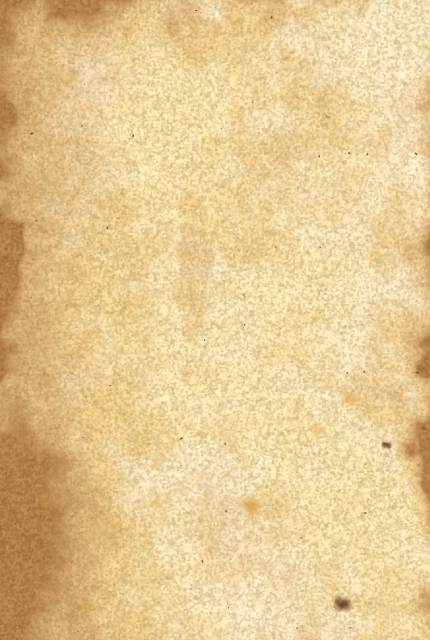
Give the GLSL for this texture, as a WebGL 1 fragment shader.

```glsl
precision highp float;
// Aged parchment: mottled cream paper, browned left side, fine grain, foxing and specks.
uniform vec2 u_resolution;

const vec3 CREAM = vec3(0.955, 0.875, 0.715);
const vec3 STRAW = vec3(0.945, 0.855, 0.63);
const vec3 TAN   = vec3(0.885, 0.755, 0.555);
const vec3 GOLD  = vec3(0.91, 0.78, 0.52);
const vec3 BROWN = vec3(0.83, 0.67, 0.44);
const vec3 UMBER = vec3(0.69, 0.495, 0.28);
const vec3 RUST  = vec3(0.84, 0.64, 0.31);
const vec3 INK   = vec3(0.33, 0.19, 0.07);

vec3 hash3(vec2 p) {
  vec3 q = fract(p.xyx * vec3(0.1031, 0.1030, 0.0973));
  q += dot(q, q.yxz + 33.33);
  return fract((q.xxy + q.yzz) * q.zyx);
}

// Smooth cellular noise: random cell values blended by distance to jittered centres.
float cellNoise(vec2 p) {
  vec2 cell = floor(p), f = fract(p);
  float total = 0.01, weight = 0.02;
  for (int y = -1; y <= 1; y++) {
    for (int x = -1; x <= 1; x++) {
      vec2 o = vec2(float(x), float(y));
      vec3 h = hash3(cell + o + 57.0);
      vec2 d = o + h.xy - f;
      float w = max(0.0, 1.0 - dot(d, d));
      w *= w;
      total += w * h.z;
      weight += w;
    }
  }
  return total / weight;
}

// Layered cellular noise centred on zero.
float clouds(vec2 p) {
  float sum = 0.0, amp = 0.5;
  for (int i = 0; i < 4; i++) {
    sum += amp * (cellNoise(p) - 0.5);
    p = mat2(1.6, 1.2, -1.2, 1.6) * p + 7.3;
    amp *= 0.6;
  }
  return sum;
}

// Soft elliptical mark; softness is the faded share of its radius.
float stain(vec2 p, vec2 centre, vec2 radius, float softness) {
  return 1.0 - smoothstep(1.0 - softness, 1.0, length((p - centre) / radius));
}

// Scattered marks, at most one per cell, each turned and sized at random.
float scatter(vec2 p, float density, float radius, float softness, float stretch) {
  vec2 cell = floor(p);
  vec3 h = hash3(cell + 211.0);
  vec3 k = hash3(cell + 389.0);
  float a = 6.2832 * k.x;
  vec2 d = fract(p) - mix(vec2(0.25), vec2(0.75), h.xy);
  d = mat2(cos(a), sin(a), -sin(a), cos(a)) * d;
  vec2 size = radius * mix(0.6, 1.3, k.y) * vec2(1.0 + stretch * k.z, 1.0);
  return step(h.z, density) * mix(0.3, 1.0, k.z) * stain(d, vec2(0.0), size, softness);
}

// Round grains with a trace of crossed threads, centred on zero.
float paperGrain(vec2 p) {
  float threads = cellNoise(p * vec2(120.0, 330.0)) + cellNoise(p * vec2(330.0, 120.0) + 31.0) - 1.0;
  float fine = cellNoise(p * 330.0 + 11.0) - 0.5;
  float coarse = cellNoise(mat2(0.8, 0.6, -0.6, 0.8) * p * 170.0) - 0.5;
  return 0.4 * threads + 1.3 * fine + 0.35 * coarse;
}

// Browning that covers the left third and thins out along the other edges.
float edgeAge(vec2 uv) {
  float left = 0.33 * (1.0 - smoothstep(0.12, 0.5, uv.x)) + 0.5 * exp(-9.0 * uv.x);
  left *= mix(1.15, 0.9, smoothstep(0.1, 0.7, uv.y));
  float rim = 0.3 * exp(-24.0 * (1.0 - uv.y)) + 0.22 * exp(-30.0 * (1.0 - uv.x));
  return left + rim + 0.25 * exp(-50.0 * uv.x) + 0.12 * exp(-25.0 * uv.y);
}

vec3 paperColor(float age, float yellow) {
  vec3 c = mix(CREAM, STRAW, yellow);
  c = mix(c, mix(TAN, GOLD, yellow), smoothstep(0.0, 0.4, age));
  c = mix(c, BROWN, smoothstep(0.36, 0.66, age));
  return mix(c, UMBER, smoothstep(0.62, 1.05, age));
}

void main() {
  vec2 uv = gl_FragCoord.xy / u_resolution;
  vec2 p = gl_FragCoord.xy / u_resolution.y;
  float mottle = clouds(p * 6.0);
  float flecks = clouds(p * 28.0 + 3.0);
  vec2 warped = p + 0.03 * vec2(flecks, clouds(p * 22.0 + 40.0));
  float grain = paperGrain(p);

  // Broad tone: edge browning, clouds, a long water streak and a pale patch.
  float age = edgeAge(uv + 0.25 * mottle) + 0.7 * mottle + 0.5 * flecks + 0.1 * grain;
  age += 0.26 * stain(warped, vec2(0.30, 0.585), vec2(0.032, 0.145), 0.35);
  age += 0.45 * stain(warped, vec2(0.04, 0.18), vec2(0.19, 0.22), 0.95);
  age -= 0.2 * stain(warped, vec2(0.27, 0.82), vec2(0.14, 0.24), 0.9);
  float yellow = clamp(0.5 + 2.2 * clouds(p * 4.0 + 19.0) + 1.0 * flecks, 0.0, 1.0);
  vec3 color = paperColor(age, yellow);
  color *= 1.0 + grain * vec3(0.155, 0.175, 0.25);

  // Foxing: faint scattered rust and a few heavier spots.
  float foxing = 0.5 * scatter(warped * 11.0, 0.2, 0.10, 0.9, 1.0);
  foxing += 0.8 * stain(warped, vec2(0.397, 0.21), vec2(0.022), 0.85);
  foxing += 0.5 * stain(warped, vec2(0.545, 0.375), vec2(0.025, 0.012), 0.7);
  color = mix(color, RUST, min(foxing, 1.0));
  float burn = 0.85 * stain(warped, vec2(0.543, 0.052), vec2(0.017), 0.9);
  burn += 0.8 * stain(warped, vec2(0.60, 0.30), vec2(0.011), 0.85);

  // Tiny dark specks and short hairs.
  float specks = 0.75 * scatter(p * 27.0, 0.09, 0.05, 0.8, 0.8);
  specks += 0.4 * scatter(p * 19.0 + 5.0, 0.025, 0.032, 0.8, 4.0);
  color = mix(color, INK, clamp(burn + specks, 0.0, 0.9));
  gl_FragColor = vec4(color, 1.0);
}
```
